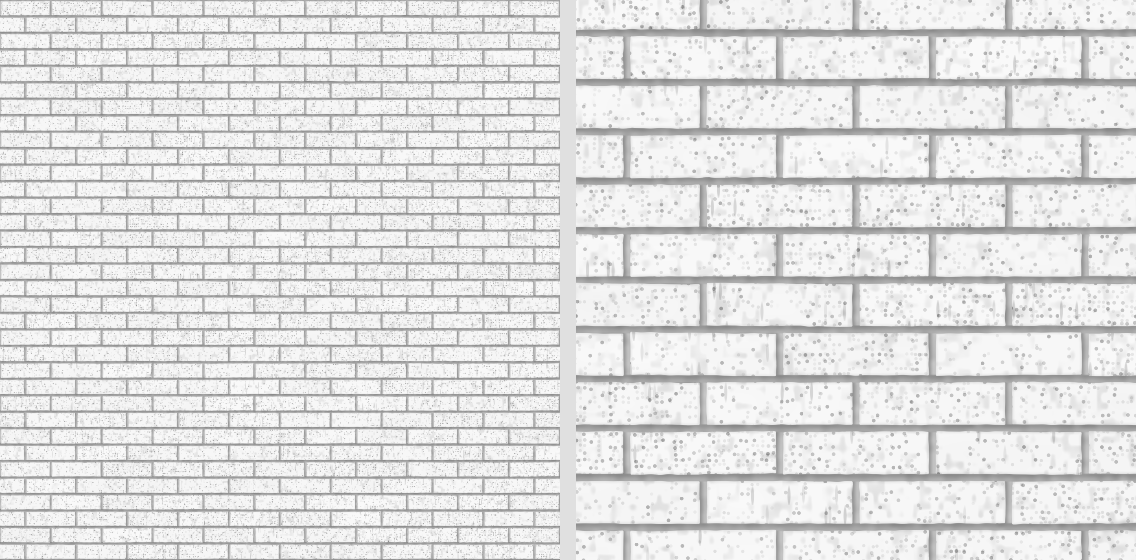
Left, the full canvas; right, a detail of the centre.
Reproduce this texture procedurally as a WebGL 2 fragment shader.

```glsl
#version 300 es
precision highp float;
// White speckled brick wall in running bond, 11 bricks across and 34 courses.
// Each brick is a slightly tilted rounded box over shaded grey mortar, with
// wrapping grain, dark flecks and vertical drag marks, so the wall tiles.

#define BRICKS vec2(11.0, 34.0)
#define JOINT 0.0042
#define CORNER 0.0007
#define TILT 0.022
#define FLECK_DENSITY 0.22
#define SCRATCH_DENSITY 0.10
#define BRICK_WHITE vec3(0.972)
#define MORTAR_LIGHT vec3(0.75)
#define MORTAR_MID vec3(0.67)
#define MORTAR_DARK vec3(0.57)

uniform vec2 u_resolution;
out vec4 outColor;

vec3 hash3(vec2 p) {
    vec3 q = fract(p.xyx * vec3(0.1031, 0.1030, 0.0973));
    q += dot(q, q.yxz + 33.33);
    return fract((q.xxy + q.yzz) * q.zyx);
}

// Value noise that repeats after a whole grid
float noise(vec2 uv, vec2 grid) {
    vec2 cell = floor(uv * grid);
    vec2 f = fract(uv * grid);
    f = f * f * (3.0 - 2.0 * f);
    float a = hash3(mod(cell, grid)).x;
    float b = hash3(mod(cell + vec2(1.0, 0.0), grid)).x;
    float c = hash3(mod(cell + vec2(0.0, 1.0), grid)).x;
    float d = hash3(mod(cell + 1.0, grid)).x;
    return mix(mix(a, b, f.x), mix(c, d, f.x), f.y);
}

// One soft ellipse in some cells of a grid; radius is in cell units
float flecks(vec2 uv, vec2 grid, float density, vec2 radius) {
    vec3 rnd = hash3(floor(uv * grid) + grid);
    vec2 centre = mix(radius, 1.0 - radius, rnd.xy);
    float dist = length((fract(uv * grid) - centre) / radius);
    float soft = 0.5 * grid.x / (u_resolution.x * radius.x);
    float strength = step(rnd.z, density) * (0.4 + 0.6 * rnd.z / density);
    return strength * (1.0 - smoothstep(1.0 - soft, 1.0 + soft, dist));
}

float roundedBox(vec2 p, vec2 halfSize, float radius) {
    vec2 q = abs(p) - halfSize + radius;
    return length(max(q, 0.0)) + min(max(q.x, q.y), 0.0) - radius;
}

vec3 mortar(vec2 wall, vec2 uv) {
    // Signed offset from the joint centre lines, in joint widths
    vec2 offset = (fract(wall + 0.5) - 0.5) / BRICKS / JOINT;
    vec3 bed = mix(MORTAR_MID, MORTAR_DARK, smoothstep(-0.4, 0.4, offset.y));
    vec3 upright = mix(MORTAR_DARK, MORTAR_LIGHT, smoothstep(-0.6, 0.3, offset.x));
    vec3 color = mix(bed, upright, smoothstep(0.4, 0.7, abs(offset.y)));
    return color + 0.08 * (noise(uv, vec2(220.0)) - 0.5);
}

vec3 brickFace(vec2 uv, vec3 rnd) {
    float grain = noise(uv, vec2(256.0, 200.0));
    float dust = noise(uv, vec2(44.0, 68.0));
    float shade = 0.07 * smoothstep(0.55, 0.95, grain) * (0.5 + dust);
    shade += 0.018 * dust * rnd.x;
    // Coarse and fine flecks, more on some bricks than on others
    float amount = FLECK_DENSITY * (0.5 + rnd.y);
    shade += 0.27 * flecks(uv, vec2(256.0), amount, vec2(0.28));
    shade += 0.10 * flecks(uv, vec2(350.0), amount, vec2(0.34));
    // Vertical drag marks
    float marks = SCRATCH_DENSITY * rnd.z * rnd.z;
    shade += 0.15 * flecks(uv, vec2(240.0, 82.0), marks, vec2(0.22, 0.44));
    return BRICK_WHITE + 0.012 * (rnd.z - 0.5) - shade;
}

void main() {
    vec2 uv = gl_FragCoord.xy / u_resolution;
    float pixel = 1.0 / min(u_resolution.x, u_resolution.y);

    // Running bond: every other course moves by half a brick
    vec2 wall = uv * BRICKS;
    wall.x += 0.5 * (1.0 - mod(floor(wall.y), 2.0));
    vec3 rnd = hash3(mod(floor(wall), BRICKS) + 7.0);

    // Brick outline with a small tilt and a slightly worn edge
    vec2 p = (fract(wall) - 0.5) / BRICKS;
    p.y += p.x * (rnd.x - 0.5) * TILT;
    vec2 halfSize = 0.5 / BRICKS - 0.5 * JOINT;
    float dist = roundedBox(p, halfSize, CORNER);
    dist += 0.0006 * (noise(uv, vec2(180.0)) - 0.5);
    float cover = 1.0 - smoothstep(-0.6 * pixel, 0.6 * pixel, dist);

    // Faint darkening just inside the edge
    vec3 face = brickFace(uv, rnd) - 0.05 * smoothstep(-0.002, 0.0, dist);
    vec3 color = mix(mortar(wall, uv), face, cover);
    outColor = vec4(clamp(color, 0.0, 1.0), 1.0);
}
```
